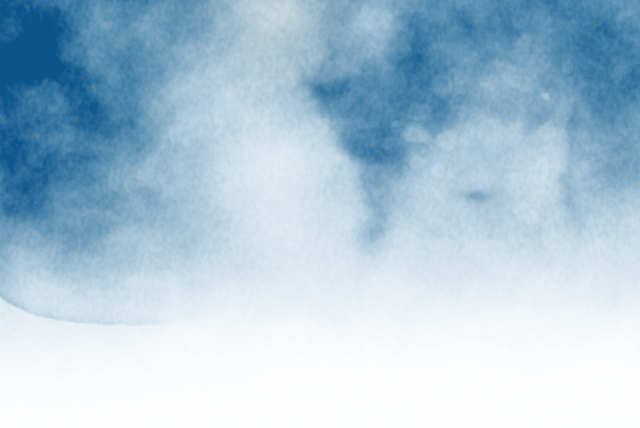
Give the GLSL for this background, as a Shadertoy shader.

```glsl
// Blue watercolour wash fading down to white paper, with blooms, a dried tide line and grain.
#define WARP 0.055        // wobble of the painted shapes
#define MOTTLE 0.42       // uneven pigment
#define GRAIN 0.045       // paper tooth
#define GRAIN_SCALE 85.0
#define BLOOM_SCALE 17.0  // blooms per canvas height
#define BLOOM_LIFT 0.30
#define PAPER vec3(0.992, 0.995, 0.998)
#define MIST vec3(0.79, 0.865, 0.912)
#define HAZE vec3(0.62, 0.745, 0.825)
#define STEEL vec3(0.29, 0.515, 0.665)
#define DEEP vec3(0.04, 0.335, 0.545)

vec2 hash2(vec2 p) {
    vec3 q = fract(p.xyx * vec3(0.1031, 0.1030, 0.0973));
    q += dot(q, q.yzx + 33.33);
    return fract((q.xx + q.yz) * q.zy);
}

float corner(vec2 cell, vec2 f, vec2 o) {
    float a = 6.2832 * hash2(cell + o).x;
    return dot(vec2(cos(a), sin(a)), f - o);
}

float gradientNoise(vec2 p) {
    vec2 i = floor(p), f = p - i;
    vec2 u = f * f * f * (f * (f * 6.0 - 15.0) + 10.0);
    return mix(mix(corner(i, f, vec2(0, 0)), corner(i, f, vec2(1, 0)), u.x),
               mix(corner(i, f, vec2(0, 1)), corner(i, f, vec2(1, 1)), u.x), u.y);
}

float fbm(vec2 p) {
    float sum = 0.0, amp = 0.6;
    for (int i = 0; i < 5; i++) {
        sum += amp * gradientNoise(p);
        p = mat2(1.6, 1.2, -1.2, 1.6) * p + 7.3;
        amp *= 0.54;
    }
    return sum;
}

// Soft elliptical spot, 1 at its centre
float spot(vec2 p, vec2 centre, vec2 radius) {
    vec2 q = (p - centre) / radius;
    return exp(-dot(q, q));
}

// Scattered round water drops of random size and strength
float blooms(vec2 p) {
    vec2 cell = floor(p);
    float sum = 0.0;
    for (int y = -1; y <= 1; y++)
    for (int x = -1; x <= 1; x++) {
        vec2 c = cell + vec2(x, y), r = hash2(c + 50.0);
        float size = 0.2 + 0.42 * r.x;
        float dist = length(p - c - 0.2 - 0.6 * r.yx);
        sum = max(sum, r.y * (1.0 - smoothstep(size * 0.55, size, dist)));
    }
    return sum;
}

vec3 pigment(float d) {
    vec3 c = mix(PAPER, MIST, clamp(d / 0.3, 0.0, 1.0));
    c = mix(c, HAZE, clamp((d - 0.3) / 0.2, 0.0, 1.0));
    c = mix(c, STEEL, clamp((d - 0.5) / 0.3, 0.0, 1.0));
    return mix(c, DEEP, clamp((d - 0.8) / 0.2, 0.0, 1.0));
}

void mainImage(out vec4 fragColor, in vec2 fragCoord) {
    vec2 uv = fragCoord / iResolution.xy;
    vec2 p = vec2(uv.x * 1.5, uv.y);
    vec2 q = p + WARP * vec2(fbm(p * 6.0 + 3.0), fbm(p * 6.0 + 19.0));

    // Vertical wash, heavier on the left above the tide line
    float tideY = 0.238 + 0.069 * exp(-p.x / 0.08) + 0.03 * smoothstep(0.34, 0.6, p.x)
                + 0.006 * fbm(p * vec2(30.0, 8.0));
    float above = p.y - tideY;
    float leftSide = 1.0 - smoothstep(0.0, 0.75, p.x);
    float soak = smoothstep(-0.003, 0.006 + 0.03 * smoothstep(0.3, 0.6, p.x), above);
    float d = 0.82 * smoothstep(0.1, 0.9, q.y);
    d += leftSide * soak * (0.12 + 0.22 * smoothstep(0.25, 0.42, q.y))
       * (1.0 - 0.65 * smoothstep(0.5, 1.0, q.y));
    d += 0.06 * (1.0 - soak) * leftSide * smoothstep(0.0, 0.25, p.y);

    // Pale column with a crisp right border
    float borderX = 0.86 - 0.9 * (q.y - 0.4) * (q.y - 0.4);
    float inside = 1.0 - smoothstep(-0.025, 0.03, q.x - borderX);
    d *= 1.0 - 0.64 * inside * spot(q, vec2(0.65, 0.62), vec2(0.23, 0.19));

    // Lifted clouds
    float topCloud = spot(q, vec2(0.65, 0.96), vec2(0.15, 0.14));
    d *= 1.0 - 0.58 * topCloud;
    d *= 1.0 - 0.34 * spot(q, vec2(0.89, 0.93), vec2(0.07, 0.10));
    d *= 1.0 - 0.33 * spot(q, vec2(0.47, 0.78), vec2(0.16, 0.17));
    d *= 1.0 - 0.18 * spot(q, vec2(0.26, 0.86), vec2(0.12, 0.12));
    d *= 1.0 - 0.30 * spot(q, vec2(1.05, 0.64), vec2(0.10, 0.09));
    d *= 1.0 - 0.38 * spot(q, vec2(1.25, 0.61), vec2(0.13, 0.14));
    d *= 1.0 - 0.34 * spot(q, vec2(1.21, 0.83), vec2(0.12, 0.09));

    // Pooled pigment
    d += 0.17 * spot(q, vec2(0.88, 0.66), vec2(0.09, 0.11)) * (1.0 - inside);
    d += 0.22 * spot(q, vec2(0.87, 0.45), vec2(0.03, 0.06));
    d += 0.14 * spot(q, vec2(0.75, 0.81), vec2(0.08, 0.03));
    d += 0.20 * spot(q, vec2(1.12, 0.54), vec2(0.035, 0.015));
    d += 0.16 * spot(q, vec2(1.34, 0.58), vec2(0.025, 0.15));
    d += 0.12 * spot(q, vec2(1.25, 0.71), vec2(0.03, 0.05));
    d += 0.10 * spot(q, vec2(1.47, 0.60), vec2(0.10, 0.09));
    d += 0.12 * spot(q, vec2(0.04, 0.84), vec2(0.13, 0.04));

    // Mottling, blooms and the dried rim
    d *= 1.0 + MOTTLE * fbm(p * 5.5 + 31.0) + 0.4 * MOTTLE * fbm(q * 17.0);
    float wet = spot(p, vec2(1.25, 0.69), vec2(0.13, 0.21))
              + 0.7 * spot(p, vec2(1.0, 0.67), vec2(0.10, 0.12));
    d *= 1.0 - BLOOM_LIFT * wet * blooms(q * BLOOM_SCALE);
    float rim = soak * exp(-max(above, 0.0) / 0.014);
    d += 0.19 * rim * (1.0 - smoothstep(0.22, 0.48, p.x));

    // Slanted paper tooth, strongest where pigment settles
    vec2 g = mat2(0.85, 0.5, -0.35, 0.65) * p * GRAIN_SCALE;
    float tooth = gradientNoise(g) + 0.6 * gradientNoise(g * 1.9 + 11.0);
    d += GRAIN * tooth * (0.25 + smoothstep(0.0, 0.35, d));

    vec3 color = pigment(clamp(d, 0.0, 1.0));
    color += vec3(0.025, 0.0, -0.025) * topCloud;
    fragColor = vec4(color, 1.0);
}
```
